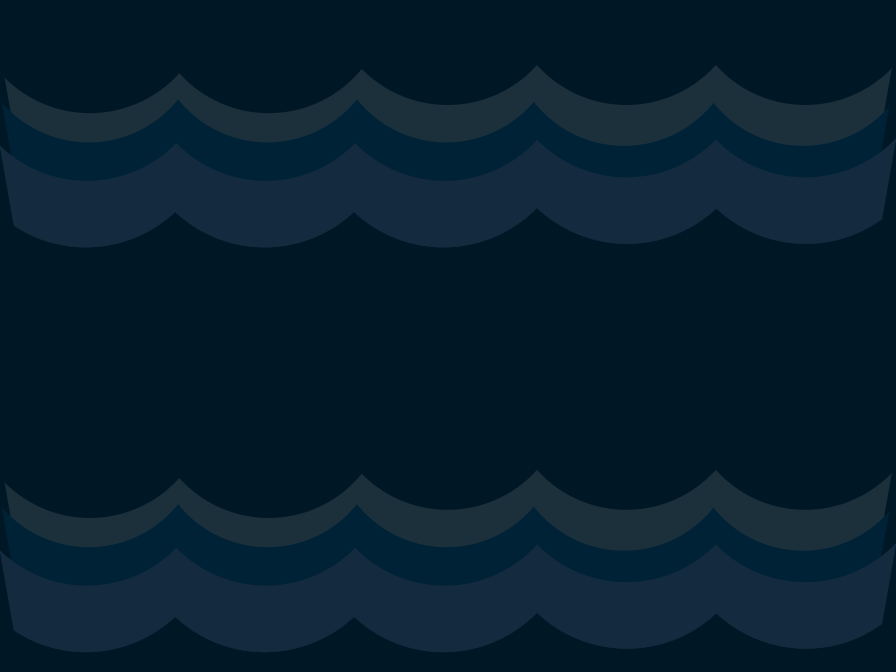
A WebGL 2 fragment shader for this background:

```glsl
#version 300 es
precision highp float;
// Two bands of layered, scalloped night waves on a deep navy ground.

#define CANVAS vec2(100.0, 75.0)
#define BAND_PERIOD 45.18
#define SCALLOP_STEP 19.96
#define SCALLOP_COUNT 5
#define SIDE_SLANT 0.176
#define NIGHT vec3(0.0, 0.093, 0.149)
#define SLATE vec3(0.110, 0.188, 0.235)
#define DEEP_BLUE vec3(0.0, 0.133, 0.212)
#define STEEL_BLUE vec3(0.078, 0.165, 0.243)

uniform vec2 u_resolution;
out vec4 fragColor;

// Signed distance to a row of scallops, negative above the edge.
// lowest: lowest point of the first arc; later arcs from 'split' on move by 'shift'.
float scallopEdge(vec2 p, vec2 lowest, float radius, int split, vec2 shift) {
    float dist = 1e3;
    for (int i = 0; i < SCALLOP_COUNT; i++) {
        vec2 center = lowest + vec2(SCALLOP_STEP * float(i), -radius);
        if (i >= split) center += shift;
        vec2 q = p - center;
        q.y = max(q.y, 0.0);    // extend each disc straight upward
        dist = min(dist, length(q) - radius);
    }
    return dist;
}

// Signed distance to a span that narrows downward; ends are given at y = 0.
float taperedSpan(vec2 p, vec2 ends) {
    float inset = SIDE_SLANT * p.y;
    float outside = max(ends.x + inset - p.x, p.x - ends.y + inset);
    return outside * inversesqrt(1.0 + SIDE_SLANT * SIDE_SLANT);
}

float coverage(float dist, float pixel) {
    return clamp(0.5 - dist / pixel, 0.0, 1.0);
}

void main() {
    // Canvas units with y running downward, repeated for each band
    vec2 p = gl_FragCoord.xy / u_resolution * CANVAS;
    p.y = mod(CANVAS.y - p.y, BAND_PERIOD);
    vec2 pixelSize = CANVAS / u_resolution;
    float pixel = max(pixelSize.x, pixelSize.y);

    // Edges from the top crest to the underside
    float backTop = scallopEdge(p, vec2(10.03, 12.63), 13.40, 2, vec2(0.0, -0.91));
    float middleTop = scallopEdge(p, vec2(9.90, 15.89), 12.76, 3, vec2(-0.13, 0.39));
    float frontTop = scallopEdge(p, vec2(9.70, 20.18), 13.93, 3, vec2(0.33, -0.39));
    float underside = scallopEdge(p, vec2(9.57, 27.60), 14.58, 3, vec2(0.52, -0.39));

    // Each layer lies below its crest, above the underside, between its sides
    float back = max(max(-backTop, underside), taperedSpan(p, vec2(-1.01, 100.87)));
    float middle = max(max(-middleTop, underside), taperedSpan(p, vec2(-1.80, 101.33)));
    float front = max(max(-frontTop, underside), taperedSpan(p, vec2(-2.90, 102.75)));

    // Paint from back to front
    vec3 color = NIGHT;
    color = mix(color, SLATE, coverage(back, pixel));
    color = mix(color, DEEP_BLUE, coverage(middle, pixel));
    color = mix(color, STEEL_BLUE, coverage(front, pixel));
    fragColor = vec4(color, 1.0);
}
```
